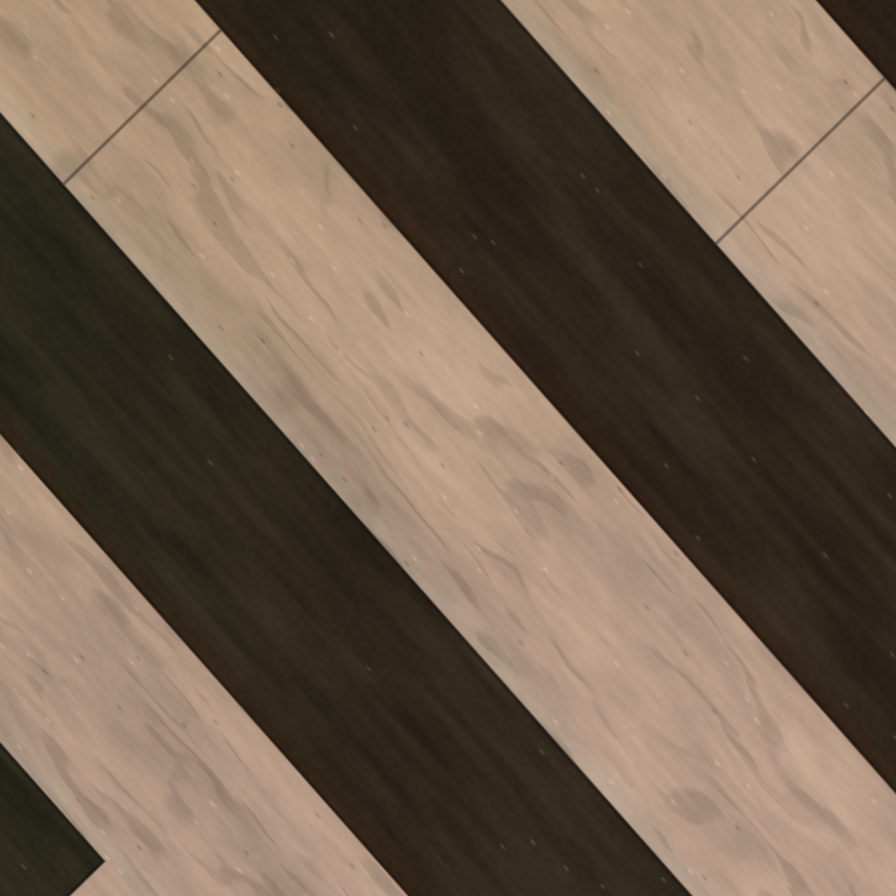
Write a WebGL 1 fragment shader that draws this texture.

```glsl
precision highp float;
// Diagonal floor of alternating pale oak and dark stained planks, with grain, butt joints and wear.

uniform vec2 u_resolution;

#define PLANK_SLOPE 1.132
#define JOINT_SLOPE 0.98
#define PLANK_WIDTH 0.24
#define EDGE_SOFTNESS 0.0017
#define JOINT_WIDTH 0.0018
#define CORNER_CUT 1.076
#define GRAIN_STRENGTH 0.12
#define OAK vec3(0.69, 0.585, 0.51)
#define OAK_EDGE vec3(0.69, 0.61, 0.54)
#define STAIN vec3(0.155, 0.127, 0.09)
#define STAIN_WORN vec3(0.24, 0.19, 0.14)
#define STAIN_EDGE vec3(0.21, 0.135, 0.08)

float hash(vec2 p) {
  vec3 q = fract(vec3(p.xyx) * 0.1031);
  q += dot(q, q.yzx + 33.33);
  return fract((q.x + q.y) * q.z);
}

float noise(vec2 p) {
  vec2 i = floor(p), f = fract(p);
  f = f * f * (3.0 - 2.0 * f);
  float low = mix(hash(i), hash(i + vec2(1.0, 0.0)), f.x);
  float high = mix(hash(i + vec2(0.0, 1.0)), hash(i + vec2(1.0, 1.0)), f.x);
  return mix(low, high, f.y);
}

float fbm(vec2 p) {
  float sum = 0.0, amp = 0.5;
  for (int i = 0; i < 4; i++) {
    sum += amp * noise(p);
    p = p * 2.03 + 17.1;
    amp *= 0.5;
  }
  return sum;
}

// Plank number counted towards the upper right; planks widen slightly with it.
float plankCoord(vec2 p) {
  float v = p.y - PLANK_SLOPE * p.x;
  return (sqrt(0.11424 + 0.0272 * (0.829 - v)) - 0.338) / 0.0136;
}

// Sparse short flecks stretched along the grain.
float flecks(vec2 g, float density) {
  vec2 cell = g * vec2(45.0, 110.0);
  vec2 id = floor(cell);
  vec2 centre = 0.3 + 0.4 * vec2(hash(id + 3.7), hash(id + 9.2));
  float spot = 1.0 - smoothstep(0.05, 0.3, length(fract(cell) - centre));
  return spot * step(1.0 - density, hash(id));
}

vec3 oakColor(vec2 g, vec2 p, float edge) {
  // Warped growth rings, thin dark pores and broad mottling
  float warp = fbm(g * vec2(4.0, 14.0));
  float rings = noise(vec2(g.x * 7.0, g.y * 65.0 + warp * 9.0));
  float fibre = fbm(g * vec2(22.0, 150.0));
  float pores = smoothstep(0.66, 0.9, noise(vec2(g.x * 14.0, g.y * 95.0 + warp * 12.0)));
  float tone = 0.98 + 0.07 * (p.x - 0.5) + 0.25 * (warp - 0.47);
  tone += GRAIN_STRENGTH * ((rings - 0.5) * 0.55 + (fibre - 0.47));
  tone += 0.1 * flecks(g, 0.025) - 0.12 * flecks(g + 5.0, 0.02) - 0.09 * pores;
  vec3 color = mix(OAK, OAK_EDGE, 0.8 * (1.0 - smoothstep(0.008, 0.03, edge)));
  color.b -= 0.03 * (1.0 - smoothstep(0.0, 0.6, length(p)  * 0.3 + p.y * 0.3));
  return color * tone * 1.03;
}

vec3 stainColor(vec2 g, vec2 p, float edge) {
  float mottle = fbm(g * vec2(5.0, 16.0) + 4.0);
  float streak = fbm(g * vec2(9.0, 85.0));
  float wear = smoothstep(0.25, 0.85, mottle * 0.65 + streak * 0.4 + 0.2 * (p.y - 0.5));
  vec3 color = mix(STAIN, STAIN_WORN, wear * 0.75);
  color = mix(STAIN_EDGE, color, 0.45 + 0.55 * smoothstep(0.004, 0.035, edge));
  color += vec3(-0.015, 0.005, 0.0) * (1.0 - smoothstep(0.0, 0.5, p.x));
  color += 0.03 * (streak - 0.47) + 0.09 * flecks(g, 0.014);
  return color;
}

void main() {
  // Top-down canvas position, then position across and along the planks
  vec2 p = gl_FragCoord.xy / u_resolution;
  p.y = 1.0 - p.y;
  float soft = max(EDGE_SOFTNESS, 0.75 / u_resolution.y);
  float k = plankCoord(p);
  float s = p.y + JOINT_SLOPE * p.x;
  float plank = floor(k);
  vec2 g = vec2(s * 0.715, k * PLANK_WIDTH) + 3.0 + plank * vec2(7.3, 2.1);

  // Signed distance into the dark planks; the lowest one is cut short
  float d = (0.5 - 2.0 * abs(fract(k * 0.5 - 0.25) - 0.5)) * PLANK_WIDTH;
  float cut = (CORNER_CUT - s) * 0.715;
  if (k < 0.5) d = min(d, cut);
  float dark = smoothstep(-soft, soft, d);
  float edge = fract(k) * PLANK_WIDTH;

  vec3 color = mix(oakColor(g, p, edge), stainColor(g, p, edge), dark);

  // Shadow line where neighbouring planks meet
  color *= 1.0 - 0.3 * (1.0 - smoothstep(0.0, 0.004, abs(d - 0.0015)));

  // Staggered butt joints across the pale planks
  float jointAt = 0.275 + 0.39 * (plank - 2.0);
  float joint = abs(s - jointAt) * 0.715;
  float line = 1.0 - smoothstep(JOINT_WIDTH - soft, JOINT_WIDTH + soft, joint);
  color *= 1.0 - 0.38 * line * (1.0 - dark);

  // Fine surface unevenness
  color += 0.014 * (noise(p * 170.0) - 0.5);
  gl_FragColor = vec4(color, 1.0);
}
```
